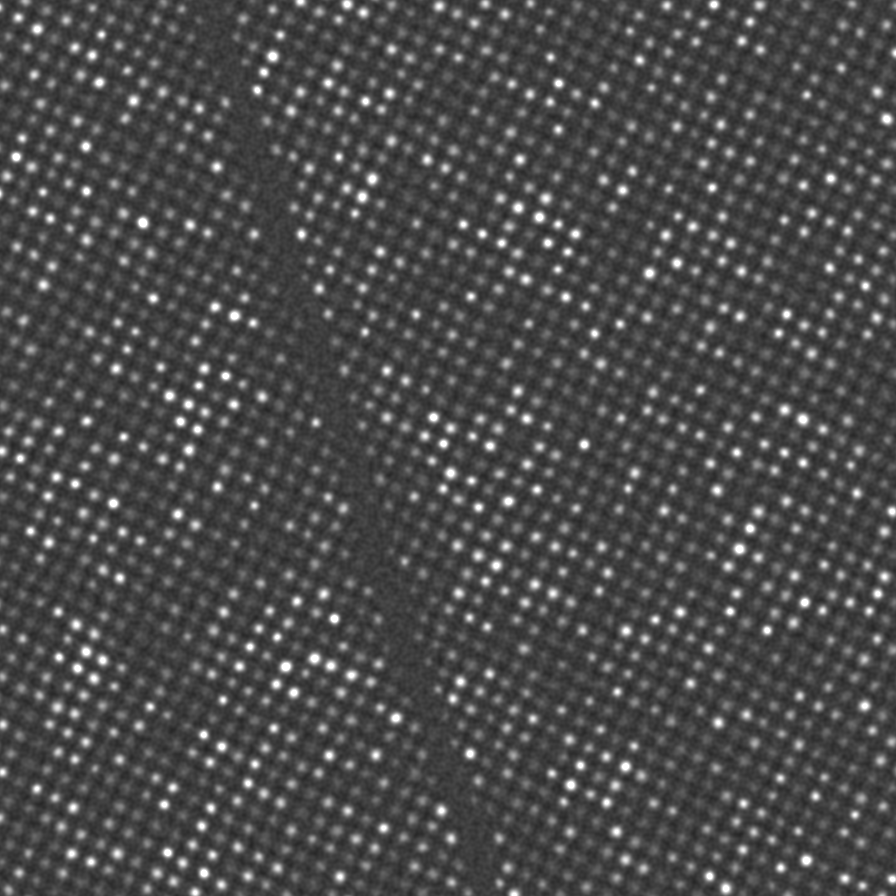
This pattern is drawn by a Shadertoy shader. Its source:

```glsl
// Dark woven cloth: a tilted square grid of pale pinholes, about 44 per side.
// Each pinhole is a soft Gaussian with hashed brightness, size and offset;
// gradient noise adds patches and grain, and a slanted seam hides the weave.

const float TAU = 6.2831853;
const float PITCH = 0.0229;                // grid spacing in canvas units
const float TILT = 0.471;                  // grid rotation in radians
const vec2 ANCHOR = vec2(0.5374, 0.5348);  // centre of one pinhole
const vec2 SEAM_TOP = vec2(0.247, 0.961);
const vec2 SEAM_BOTTOM = vec2(0.521, 0.069);

// Integer hash: three values in 0..1 for a grid cell.
vec3 hash3(vec2 cell, uint seed) {
    uvec3 v = uvec3(ivec3(ivec2(cell), int(seed)));
    v = v * 1664525u + 1013904223u;
    v += v.yzx * v.zxy;
    v ^= v >> 16u;
    v += v.yzx * v.zxy;
    return vec3(v >> 8u) / 16777216.0;
}

float cornerSlope(vec2 corner, vec2 offset, uint seed) {
    float angle = TAU * hash3(corner, seed).x;
    return dot(vec2(cos(angle), sin(angle)), offset);
}

float gradientNoise(vec2 p, uint seed) {
    vec2 i = floor(p), f = p - i;
    vec2 w = f * f * f * (f * (f * 6.0 - 15.0) + 10.0);
    vec2 e = vec2(1.0, 0.0);
    float low = mix(cornerSlope(i, f, seed), cornerSlope(i + e.xy, f - e.xy, seed), w.x);
    float high = mix(cornerSlope(i + e.yx, f - e.yx, seed), cornerSlope(i + e.xx, f - e.xx, seed), w.x);
    return mix(low, high, w.y);
}

// Canvas position to grid position, with pinholes at whole numbers.
vec2 toGrid(vec2 p) {
    float c = cos(TILT), s = sin(TILT);
    vec2 d = p - ANCHOR;
    vec2 bend = vec2(gradientNoise(p * 5.0, 1u), gradientNoise(p * 5.0, 2u));
    return vec2(c * d.x - s * d.y, -s * d.x - c * d.y) / PITCH + 0.3 * bend;
}

// 1 on the seam, fading to 0 on either side of its wavering line.
float seamMask(vec2 p, vec2 top, vec2 bottom, float halfWidth) {
    vec2 along = normalize(bottom - top);
    vec2 d = p - top;
    float across = along.x * d.y - along.y * d.x;
    across += 0.012 * gradientNoise(vec2(dot(d, along) * 11.0, 3.5), 3u);
    return 1.0 - smoothstep(0.4 * halfWidth, 1.5 * halfWidth, abs(across));
}

// Brightness of one pinhole; its row and column threads also vary.
float pinholeGain(vec2 cell, float chance) {
    float row = hash3(vec2(cell.y, 0.0), 4u).x;
    float column = hash3(vec2(cell.x, 0.0), 5u).x;
    return (0.10 + 0.78 * chance * chance) * (0.6 + 0.4 * (row + column));
}

// Sum of the nearby Gaussian pinholes.
float pinholes(vec2 grid) {
    vec2 home = floor(grid + 0.5);
    float light = 0.0;
    for (int y = -1; y <= 1; y++) {
        for (int x = -1; x <= 1; x++) {
            vec2 cell = home + vec2(x, y);
            vec3 rnd = hash3(cell, 6u);
            vec2 d = grid - cell - 0.18 * (rnd.xy - 0.5);
            float radius = mix(0.145, 0.185, rnd.y);
            light += pinholeGain(cell, rnd.z) * exp(-0.5 * dot(d, d) / (radius * radius));
        }
    }
    return light;
}

void mainImage(out vec4 fragColor, in vec2 fragCoord) {
    vec2 p = fragCoord / iResolution.xy;
    vec2 grid = toGrid(p);
    float open = 1.0 - seamMask(p, SEAM_TOP, SEAM_BOTTOM, 0.018);

    // Threads: grey between pinholes, darker in the gaps.
    vec2 wave = cos(TAU * grid);
    float shade = 0.238 + 0.019 * (wave.x + wave.y) * open;

    // Pinholes dim in broad, uneven patches.
    float patches = 1.0 + 0.6 * gradientNoise(p * 7.0, 7u) + 0.5 * gradientNoise(p * 17.0, 8u);
    shade += pinholes(grid) * clamp(patches, 0.35, 1.5) * mix(0.07, 1.0, open);

    // Fibre grain.
    shade += 0.05 * gradientNoise(p * 95.0, 9u) + 0.07 * gradientNoise(p * 180.0, 10u);
    fragColor = vec4(vec3(clamp(shade, 0.0, 1.0)), 1.0);
}
```
